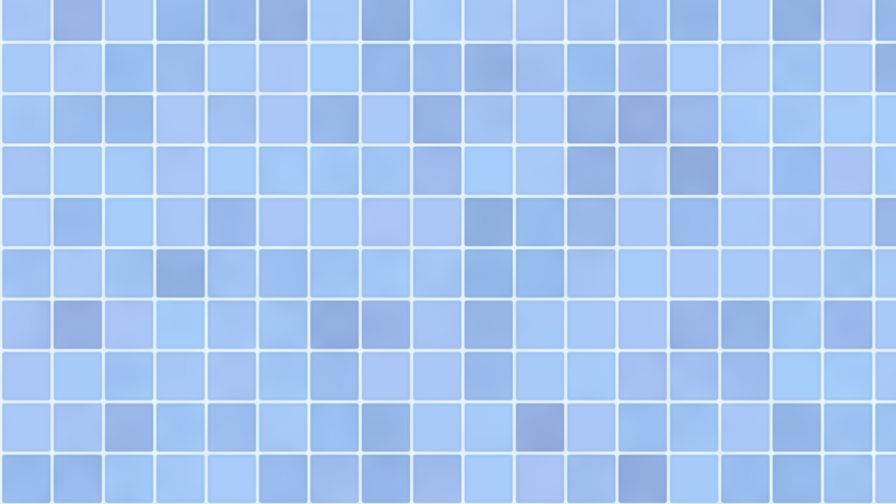
Reproduce this pattern procedurally as a Shadertoy shader.

```glsl
// Pale blue square mosaic tiles with thin white grout and soft watercolour shading.

const float TILE_PITCH = 0.10190;                 // fraction of canvas height
const vec2 GRID_ORIGIN = vec2(0.0015, -0.0010);
const float GROUT_HALF = 0.029;                   // fraction of a tile
const float CORNER_RADIUS = 0.045;

const vec3 DEEP_BLUE = vec3(0.545, 0.670, 0.860);
const vec3 MID_BLUE = vec3(0.600, 0.728, 0.925);
const vec3 PALE_BLUE = vec3(0.660, 0.792, 0.975);
const vec3 GROUT_WHITE = vec3(0.900, 0.965, 1.000);

float hash(vec2 p) {
    vec3 q = fract(vec3(p.xyx) * 0.1031);
    q += dot(q, q.yzx + 33.33);
    return fract((q.x + q.y) * q.z);
}

float valueNoise(vec2 p) {
    vec2 cell = floor(p);
    vec2 f = fract(p);
    f = f * f * (3.0 - 2.0 * f);
    float low = mix(hash(cell), hash(cell + vec2(1, 0)), f.x);
    float high = mix(hash(cell + vec2(0, 1)), hash(cell + vec2(1, 1)), f.x);
    return mix(low, high, f.y);
}

float roundedBox(vec2 p, float halfSize, float radius) {
    vec2 d = abs(p) - halfSize + radius;
    return length(max(d, 0.0)) + min(max(d.x, d.y), 0.0) - radius;
}

// Tone 0 is the deepest blue, 1 the palest.
vec3 glazeColour(float tone) {
    vec3 colour = mix(DEEP_BLUE, MID_BLUE, smoothstep(0.0, 0.45, tone));
    return mix(colour, PALE_BLUE, smoothstep(0.35, 0.85, tone));
}

vec3 tileColour(vec2 id, vec2 local) {
    // Each tile has its own tone, a faint slope and a cloudy wash.
    float tone = 0.12 + 0.85 * pow(hash(id + 17.0), 0.75);
    vec2 slope = vec2(hash(id + 41.0), hash(id + 73.0)) - 0.5;
    float cloud = valueNoise(local * 2.2 + id * 7.0 + 100.0) - 0.5;
    vec3 colour = glazeColour(tone + 0.22 * dot(slope, local) + 0.16 * cloud);

    // Some glazes lean towards cyan, others towards violet.
    float hue = hash(id + 109.0) - 0.5;
    return colour + hue * vec3(-0.024, 0.026, 0.016);
}

void mainImage(out vec4 fragColor, in vec2 fragCoord) {
    vec2 uv = fragCoord / iResolution.y;
    vec2 grid = (uv - GRID_ORIGIN) / TILE_PITCH;
    vec2 id = floor(grid);
    vec2 local = fract(grid) - 0.5;

    // Antialiased tile outline
    float pixel = 1.0 / (iResolution.y * TILE_PITCH);
    float softness = max(0.022, 0.7 * pixel);
    float edge = roundedBox(local, 0.5 - GROUT_HALF, CORNER_RADIUS);
    float grout = smoothstep(-softness, softness, edge);

    // Slightly darker rim just inside the tile
    vec3 tile = tileColour(id, local);
    tile *= 1.0 - 0.025 * smoothstep(-0.09, -0.02, edge);

    // Grout brightness drifts gently along the lines
    vec3 joint = GROUT_WHITE * (0.97 + 0.04 * valueNoise(grid * 1.7 + 50.0));
    fragColor = vec4(clamp(mix(tile, joint, grout), 0.0, 1.0), 1.0);
}
```
